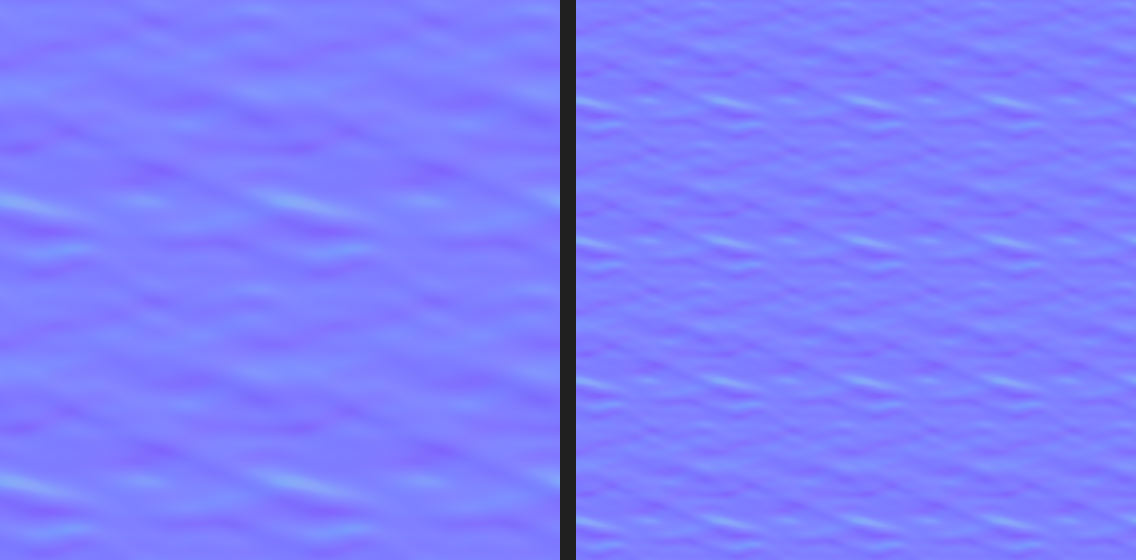
Left: one tile. Right: repeated 2 by 2.
A WebGL 1 fragment shader for this texture map:

```glsl
precision highp float;
// Tangent-space normal map of gently rippled water, tiling on all sides.
// Sine waves with whole-number frequencies, random phases and a fan of
// directions give the surface slopes, which are steepened and packed into RGB.

uniform vec2 u_resolution;

const float TAU = 6.2831853;
const float REPEATS = 2.0;      // copies of the ripple tile across the canvas
const float SLOPE = 0.061;      // typical vertical slope of the surface
const int MAX_ACROSS = 7;       // highest horizontal frequency in a tile
const int MAX_UP = 14;          // highest vertical frequency in a tile
const float FALLOFF = 1.85;     // larger values add finer ripples
const float TILT = 0.06;        // mean tilt of the ripples, falling to the right
const float TILT_SPREAD = 0.55; // how widely the ripples fan out and cross
const float CALM = 0.85;        // gain of the flat parts
const float CREST = 0.08;       // extra gain of the steep crests
const float SEED = 5.3;

float hash(vec2 p) {
  vec3 q = fract(vec3(p.xyx) * 0.1031 + SEED * 0.137);
  q += dot(q, q.yzx + 33.33);
  return fract((q.x + q.y) * q.z);
}

// Surface slope at p, scaled so that its vertical part has unit deviation.
vec2 rippleSlope(vec2 p) {
  vec2 slope = vec2(0.0);
  float power = 0.0;
  for (int j = 1; j <= MAX_UP; j++) {
    for (int i = -MAX_ACROSS; i <= MAX_ACROSS; i++) {
      vec2 freq = vec2(float(i), float(j));
      float fan = (freq.x / freq.y - TILT) / TILT_SPREAD;
      float size = length(freq);
      float strength = size * size * exp(-size / FALLOFF - fan * fan)
                     * mix(0.5, 1.3, hash(freq * 7.3 + 61.0));
      float phase = hash(freq * 11.9 + 83.0);
      float wave = strength * cos(TAU * fract(dot(freq, p) + phase));
      slope += wave * freq / freq.y;
      power += 0.5 * strength * strength;
    }
  }
  return slope / sqrt(power);
}

void main() {
  vec2 tile = fract(gl_FragCoord.xy / u_resolution * REPEATS);
  vec2 slope = rippleSlope(tile);
  slope *= CALM + CREST * min(dot(slope, slope), 9.0);
  vec3 normal = normalize(vec3(-SLOPE * slope, 1.0));
  gl_FragColor = vec4(0.5 + 0.5 * normal, 1.0);
}
```
